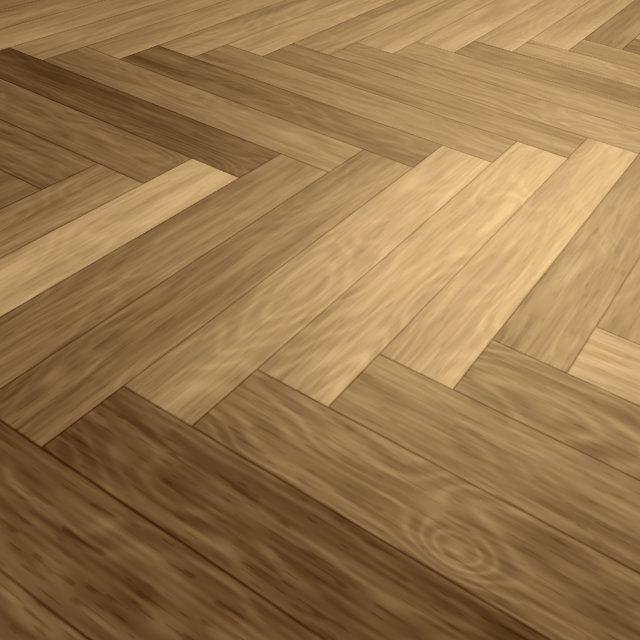
This texture is drawn by a three.js fragment shader. Its source:

```glsl
// Oak herringbone floor seen in perspective under a soft light from the right.
// Each canvas point is projected onto the floor, assigned to a 1 x 7 plank,
// then shaded with a plank tone, layered wood grain, thin joints and a glow.

varying vec2 vUv;

// Floor frame in homogeneous canvas units: one plank width along each axis
const vec3 AXIS_U = vec3(0.1341, 0.1239, 0.0908);
const vec3 AXIS_V = vec3(0.0929, -0.0785, -0.0453);
const vec3 ORIGIN = vec3(0.1927, 0.3971, 1.0);

const float PLANK_LENGTH = 7.0;
const float JOINT_WIDTH = 0.024;
const float JOINT_DEPTH = 0.30;
const float TONE_SPREAD = 0.26;
const float GRAIN_STRENGTH = 0.30;
const float SAMPLE_STEP = 0.0005;

const vec3 DARK_OAK = vec3(0.40, 0.285, 0.16);
const vec3 PALE_OAK = vec3(0.88, 0.74, 0.52);

const vec2 GLOW_CENTER = vec2(0.85, 0.66);
const vec2 GLOW_SPREAD = vec2(0.30, 0.22);
const float SHADE_LEVEL = 0.07;
const float GLOW_LEVEL = 0.72;

// Plank identities with an unusual tone, and a knot in floor units
const vec2 PALE_PLANK = vec2(3.0, 4.0);
const vec2 PALE_STRIP = vec2(-3.0, -3.0);
const vec2 DARK_PLANK = vec2(4.0, -9.0);
const vec2 KNOT = vec2(0.27, 4.0);

float hash(vec2 p) {
  return fract(sin(dot(p, vec2(127.1, 311.7))) * 43758.55);
}

float noise(vec2 p) {
  vec2 i = floor(p);
  vec2 f = fract(p);
  f = f * f * (3.0 - 2.0 * f);
  return mix(mix(hash(i), hash(i + vec2(1.0, 0.0)), f.x),
             mix(hash(i + vec2(0.0, 1.0)), hash(i + vec2(1.0, 1.0)), f.x), f.y);
}

vec2 canvasToFloor(vec2 canvas) {
  vec3 p = vec3(canvas, 1.0);
  return vec2(dot(p, cross(AXIS_V, ORIGIN)), dot(p, cross(ORIGIN, AXIS_U)))
       / dot(p, cross(AXIS_U, AXIS_V));
}

// local.x runs along the plank, local.y across it; returns 1 for planks along u
float findPlank(vec2 floorPos, out vec2 local, out vec2 id) {
  vec2 cell = floor(floorPos);
  float period = 2.0 * PLANK_LENGTH;
  float stepIndex = mod(cell.x - cell.y + 0.5, period) - 0.5;
  if (stepIndex < PLANK_LENGTH - 0.5) {
    id = vec2(cell.x - stepIndex, cell.y);
    local = floorPos - id;
    return 1.0;
  }
  id = vec2(cell.x, cell.y - (period - 1.0 - stepIndex));
  local = (floorPos - id).yx;
  return 0.0;
}

float isPlank(vec2 id, vec2 wanted) {
  return 1.0 - step(0.5, distance(id, wanted));
}

// Signed grain tone: growth rings, long streaks, fine fibres and dark pores
float woodGrain(vec2 local, float seed, float knot, float depth) {
  vec2 p = local + vec2(seed * 37.0, seed * 91.0);
  float warp = noise(p * vec2(0.45, 1.7)) + 0.25 * noise(p * vec2(1.4, 4.0));
  float rings = 0.5 + 0.5 * sin(6.283 * (local.y * 3.0 + warp * 6.0 + knot * 3.0));
  float figure = mix(0.15, 0.55, fract(seed * 17.3));
  float broad = noise(p * vec2(0.5, 3.5)) - 0.5;
  float streaks = noise(p * vec2(0.8, 11.0) + warp) - 0.5;
  float fibres = noise(p * vec2(2.5, 27.0) + warp * 2.0) - 0.5;
  float pores = smoothstep(0.68, 0.95, noise(p * vec2(5.0, 38.0)));
  float fine = 1.0 / max(depth, 0.7);
  return broad * 0.6 + streaks * 0.5 + (rings * rings - 0.375) * figure * fine
       + (fibres * 0.6 - pores * 0.35) * fine;
}

vec3 floorColor(vec2 canvas) {
  vec2 pos = canvasToFloor(canvas);
  float depth = 1.0 + AXIS_U.z * pos.x + AXIS_V.z * pos.y;
  vec2 local, id;
  float alongU = findPlank(pos, local, id);
  float seed = hash(id + 5.0);

  // Light pool, stronger on planks that face it
  vec2 offset = canvas - GLOW_CENTER;
  float glow = exp(-dot(offset * offset, 1.0 / GLOW_SPREAD));
  float tone = SHADE_LEVEL + GLOW_LEVEL * glow + mix(-0.04, 0.13, alongU);

  // Plank variation and a slight sheen across its width
  tone += (seed - 0.5) * TONE_SPREAD + alongU * (local.y - 0.5) * 0.10;
  tone += 0.32 * isPlank(id, PALE_PLANK) + 0.22 * isPlank(id, PALE_STRIP);
  tone -= 0.16 * isPlank(id, DARK_PLANK);

  // Grain bends around the knot
  vec2 fromKnot = (pos - KNOT) * vec2(4.5, 2.6);
  float knot = exp(-dot(fromKnot, fromKnot)) * isPlank(id, vec2(0.0, 1.0));
  tone += GRAIN_STRENGTH * woodGrain(local, seed, knot, depth) + 0.12 * knot;

  // Joints
  vec2 border = min(local, vec2(PLANK_LENGTH, 1.0) - local);
  float edge = min(border.x, border.y);
  tone -= JOINT_DEPTH * (1.0 - smoothstep(0.0, JOINT_WIDTH, edge));
  return mix(DARK_OAK, PALE_OAK, clamp(tone, -0.35, 1.15));
}

void main() {
  vec3 color = vec3(0.0);
  for (int i = 0; i < 4; i++) {
    vec2 corner = vec2(mod(float(i), 2.0), floor(float(i) / 2.0)) * 2.0 - 1.0;
    color += 0.25 * floorColor(vUv + corner * SAMPLE_STEP);
  }
  gl_FragColor = vec4(color, 1.0);
}
```
